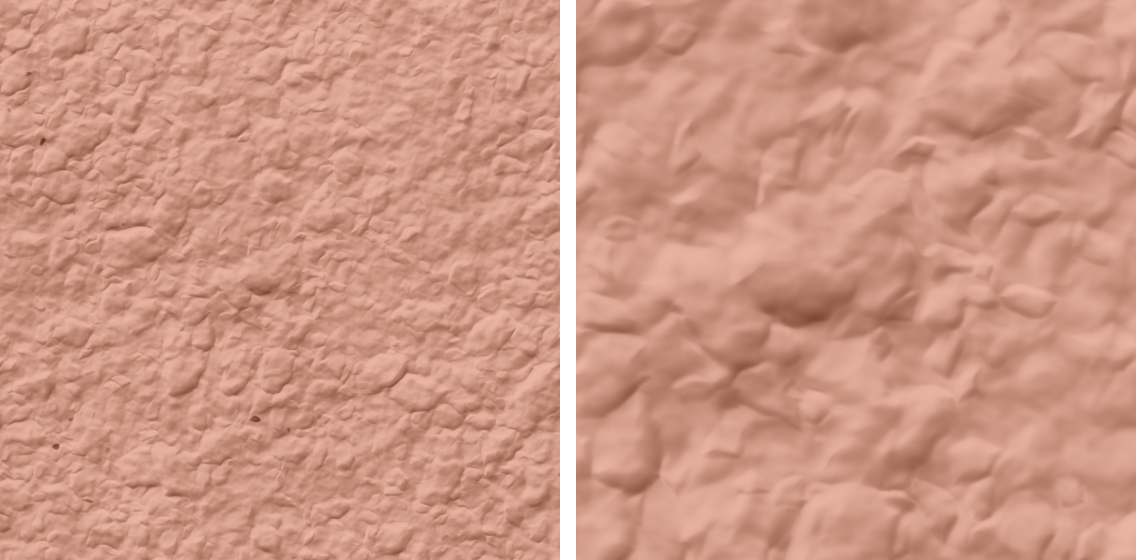
Left: the whole. Right: its middle third, enlarged.
A three.js fragment shader for this texture:

```glsl
// Painted pebbledash wall: pink coat over clustered stones, lit from above.
#define STONE_SCALE 11.0
#define STONE_DENSITY 0.46
#define CLUSTERING 1.2
#define STONE_RELIEF 0.60
#define COAT_BLEND 0.0042
#define ROUGHNESS 0.24
#define LIGHT_DIR normalize(vec2(-0.45, 0.9))
#define CONTRAST 0.56
#define FLAT_TONE 0.72
#define SHADOW_DEPTH 15.0
#define SHADE_COLOR vec3(0.57, 0.35, 0.27)
#define LIT_COLOR vec3(0.90, 0.69, 0.62)

varying vec2 vUv;

vec3 hash3(vec2 p) {
  vec3 q = fract(p.xyx * vec3(0.1031, 0.1030, 0.0973));
  q += dot(q, q.yxz + 33.33);
  return fract((q.xxy + q.yzz) * q.zyx);
}

vec2 latticeGradient(vec2 cell) {
  float angle = 6.2832 * hash3(cell + 71.0).x;
  return vec2(cos(angle), sin(angle));
}

// Gradient noise, about -0.7 to 0.7
float noise(vec2 p) {
  vec2 i = floor(p), f = fract(p), e = vec2(1.0, 0.0);
  vec2 u = f * f * f * (f * (f * 6.0 - 15.0) + 10.0);
  float low = mix(dot(latticeGradient(i), f),
                  dot(latticeGradient(i + e.xy), f - e.xy), u.x);
  float high = mix(dot(latticeGradient(i + e.yx), f - e.yx),
                   dot(latticeGradient(i + e.xx), f - e.xx), u.x);
  return mix(low, high, u.y);
}

float smoothMax(float a, float b, float k) {
  float h = max(k - abs(a - b), 0.0) / k;
  return max(a, b) + h * h * k * 0.25;
}

// Rounded, slightly angular stone with a tilted flat top; negative outside
float stoneHeight(vec2 q, float radius, vec3 rnd) {
  float turn = 6.2832 * rnd.x, c = cos(turn), s = sin(turn);
  q = mat2(c, s, -s, c) * q / radius;
  q *= vec2(0.88, 1.1 + 0.3 * rnd.y);
  float sector = 6.2832 / (4.0 + floor(rnd.z * 3.0));
  float corner = mod(atan(q.y, q.x) + 3.1416, sector) - 0.5 * sector;
  float d = length(q) * mix(1.0, cos(corner), 0.5);
  float top = 0.62 + 0.6 * dot(q, rnd.yz - 0.5);
  return radius * STONE_RELIEF * -smoothMax(d * d - 1.0, -top, 0.5);
}

// One layer of scattered stones, merged into the running height
float addStones(float height, vec2 p, float scale, float seed) {
  vec2 cell = floor(p * scale);
  for (int y = -1; y <= 1; y++) {
    for (int x = -1; x <= 1; x++) {
      vec2 id = cell + vec2(float(x), float(y));
      vec3 place = hash3(id + seed), shape = hash3(id + seed + 37.0);
      vec2 center = (id + 0.15 + 0.7 * place.xy) / scale;
      float density = STONE_DENSITY + CLUSTERING * noise(center * 3.3 + 5.0);
      if (place.z > density) continue;
      float radius = mix(0.24, 0.52, shape.x * shape.y + 0.3 * shape.z) / scale;
      height = smoothMax(height, stoneHeight(p - center, radius, shape.zxy), COAT_BLEND);
    }
  }
  return height;
}

// Rounded crumbs parted by soft creases
float crumbs(vec2 p) {
  float n = noise(p);
  return sqrt(n * n + 0.012);
}

// Surface height in canvas units
float wallHeight(vec2 p) {
  vec2 bend = vec2(noise(p * 24.0), noise(p * 24.0 + 40.0)) * 0.011;
  bend += vec2(noise(p * 57.0 + 9.0), noise(p * 57.0 + 80.0)) * 0.005;
  float height = 0.0, scale = STONE_SCALE;
  for (int layer = 0; layer < 3; layer++) {
    height = addStones(height, p + bend, scale, 19.0 + 53.0 * float(layer));
    scale *= 1.75;
  }
  // Turned octaves of roughness in the coat, strongest at crumb size
  float freq = 7.0;
  vec2 q = p + 0.5 * bend;
  for (int octave = 0; octave < 5; octave++) {
    q = mat2(0.8, 0.6, -0.6, 0.8) * q;
    float away = (float(octave) - 2.3) / 1.9;
    height += noise(q * freq + freq) * ROUGHNESS * exp(-away * away) / freq;
    freq *= 2.0;
  }
  return height + ROUGHNESS * crumbs(q * 31.0) / 31.0;
}

void main() {
  vec2 p = vUv + 3.0, stepX = vec2(0.0018, 0.0);
  float height = wallHeight(p);
  vec2 slope = vec2(wallHeight(p + stepX.xy), wallHeight(p + stepX.yx)) - height;
  float facing = -dot(slope / stepX.x, LIGHT_DIR);

  // Direct light, soft shadow below raised stones, darker hollows
  float tone = FLAT_TONE + CONTRAST * facing / sqrt(1.0 + 0.9 * facing * facing);
  float above = wallHeight(p + LIGHT_DIR * 0.011) - height;
  float below = wallHeight(p - LIGHT_DIR * 0.009) - height;
  tone -= SHADOW_DEPTH * max(above - 0.005, 0.0);
  tone -= 11.0 * clamp(above + below, -0.006, 0.02);

  // Slow changes of light, and a few deep pits among the stones
  tone += 0.16 * noise(p * 2.4) + 0.1 * noise(p * 5.3 + 20.0);
  float pit = smoothstep(0.44, 0.56, noise(p * vec2(34.0, 42.0) + 13.0));
  pit *= smoothstep(0.12, 0.3, noise(p * 3.3 + 5.0)) * smoothstep(0.012, 0.004, height);
  tone -= 0.8 * pit;

  // Matt paint: highlights level off
  tone = max(-smoothMax(-tone, -1.08, 0.35), -0.6);
  gl_FragColor = vec4(mix(SHADE_COLOR, LIT_COLOR, tone), 1.0);
}
```
